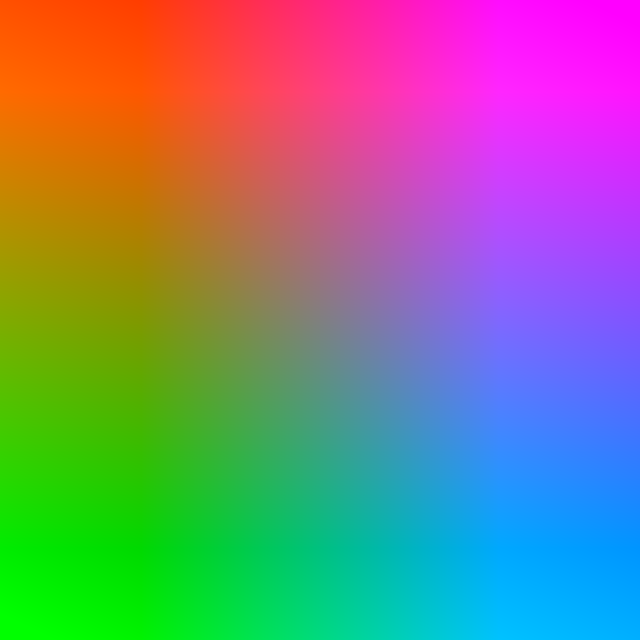
Give the GLSL for this background, as a Shadertoy shader.

```glsl
// Full-range luma and chroma to RGB
vec3 chromaToRgb(float luma, vec2 chroma) {
    return luma + vec3(
        1.402 * chroma.y,
        -0.344 * chroma.x - 0.714 * chroma.y,
        1.772 * chroma.x
    );
}

void mainImage(out vec4 fragColor, in vec2 fragCoord) {
    vec2 uv = fragCoord / iResolution.xy;

    // Blue difference runs rightward, red difference upward, at constant luma
    vec3 color = chromaToRgb(0.5, uv - 0.5);

    // Clipping each channel forms the soft creases near the borders
    fragColor = vec4(clamp(color, 0.0, 1.0), 1.0);
}
```
